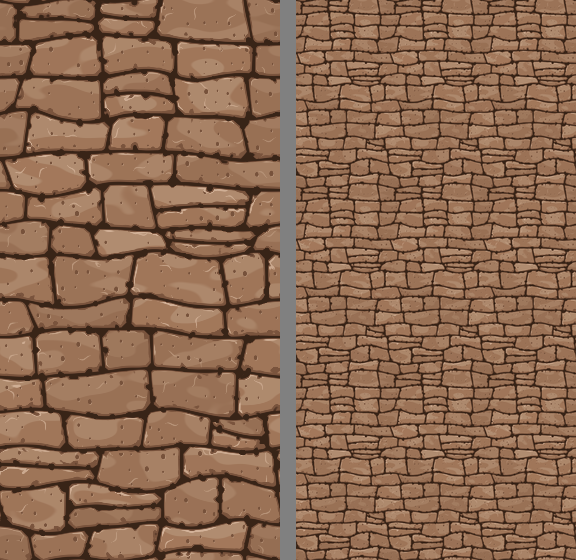
Left: one tile. Right: repeated 3 by 3.
Reproduce this texture procedurally as a Shadertoy shader.

```glsl
// Cartoon wall of rough brown stones in uneven courses with dark mortar.
// Wavy courses are cut by slanted joints; each stone's edge distance gives
// its rim and highlights, and hashed grids scatter the pits and scratches.
#define ROWS 15.0
#define HALF_GAP 0.0045
#define RIM 0.0035
#define SHADE_RIM 0.0045
#define ROUNDING 0.014
#define CHIP 0.035
#define SPLIT_SHARE 0.22
#define PIT_GRID 20.0
#define PIT_SHARE 0.65
#define SCRATCH_GRID 9.0
#define SCRATCH_SHARE 0.6
#define PX (1.0 / iResolution.x)

const vec3 MORTAR = vec3(0.22, 0.14, 0.09);
const vec3 OUTLINE = vec3(0.34, 0.22, 0.16);
const vec3 SHADE = vec3(0.48, 0.33, 0.24);
const vec3 BODY = vec3(0.61, 0.45, 0.34);
const vec3 LIGHT = vec3(0.69, 0.55, 0.44);
const vec3 GLINT = vec3(0.83, 0.70, 0.60);

vec2 hash2(vec2 p) {
    vec3 q = fract(p.xyx * vec3(0.1031, 0.1030, 0.0973));
    q += dot(q, q.yzx + 33.33);
    return fract((q.xx + q.yz) * q.zy);
}

float cover(float d) { return smoothstep(-0.5 * PX, 0.5 * PX, d); }

vec2 rotate(vec2 p, float a) {
    return vec2(cos(a) * p.x - sin(a) * p.y, sin(a) * p.x + cos(a) * p.y);
}

float corner(vec2 cell, vec2 offset, vec2 period) {
    float a = 6.2832 * hash2(mod(cell, period) + 5.0).x;
    return dot(vec2(cos(a), sin(a)), offset);
}

// Gradient noise that wraps over the 1 by 2 canvas
float noise(vec2 p, vec2 freq) {
    vec2 x = p * freq, i = floor(x), f = x - i, period = freq * vec2(1.0, 2.0);
    vec2 e = vec2(1.0, 0.0), u = f * f * f * (f * (f * 6.0 - 15.0) + 10.0);
    return mix(mix(corner(i, f, period), corner(i + e, f - e, period), u.x),
               mix(corner(i + e.yx, f - e.yx, period), corner(i + 1.0, f - 1.0, period), u.x), u.y);
}

// Height of course line j, in rows
float courseLine(float j, float x) {
    float wave = noise(vec2(x, (3.0 * j + 0.5) / (1.5 * ROWS)), vec2(4.0, 1.5 * ROWS));
    return j + 0.45 * wave + 0.2 * (hash2(vec2(mod(j, ROWS), 71.0)).x - 0.5);
}

// Position of slanted joint k, in columns; t is the height in the course
float joint(float k, float row, float columns, float t) {
    vec2 h = hash2(vec2(mod(k, columns) + 31.0, row)) - 0.5;
    return k + 0.5 * h.x + 0.3 * h.y * (t - 0.5);
}

// Depth inside a rounded, corner-cut block; sides are left, bottom, right, top
float blockDepth(vec4 sides, float cut) {
    vec2 v = min(sides.xy, sides.zw);
    float d = ROUNDING - length(max(ROUNDING - v, 0.0)) + max(min(v.x, v.y) - ROUNDING, 0.0);
    return min(d, 0.7071 * (v.x + v.y - cut));
}

void mainImage(out vec4 fragColor, in vec2 fragCoord) {
    vec2 p = fragCoord / iResolution.xy * vec2(1.0, 2.0);

    // Course
    float rowHeight = 2.0 / ROWS, r = p.y / rowHeight, j = floor(r);
    if (r < courseLine(j, p.x)) j -= 1.0;
    else if (r > courseLine(j + 1.0, p.x)) j += 1.0;
    float low = courseLine(j, p.x), high = courseLine(j + 1.0, p.x);
    float t = (r - low) / (high - low), row = mod(j, ROWS);

    // Stone in the course
    vec2 rowHash = hash2(vec2(row, 17.0));
    float columns = 3.0 + step(0.5, rowHash.x);
    float c = p.x * columns + rowHash.y, k = floor(c);
    if (c < joint(k, row, columns, t)) k -= 1.0;
    else if (c > joint(k + 1.0, row, columns, t)) k += 1.0;
    float left = c - joint(k, row, columns, t), right = joint(k + 1.0, row, columns, t) - c;
    vec4 sides = vec4(left / columns, (r - low) * rowHeight, right / columns, (high - r) * rowHeight);
    vec2 id = vec2(mod(k, columns), row);

    // Some stones split into two flat ones
    vec2 splitHash = hash2(id + 53.0);
    if (splitHash.x < SPLIT_SHARE) {
        float split = 0.5 + 0.5 * (splitHash.y - 0.5) * (left - right);
        float above = (t - split) * (high - low) * rowHeight;
        if (above > 0.0) { sides.y = above; id.x += 10.0; }
        else sides.w = -above;
    }

    // Outer edge and inner face, both chipped
    vec2 side = step(sides.xy, sides.zw);
    float cut = 0.026 * hash2(id + 7.0 * side + 90.0).x;
    float chips = CHIP * max(noise(p, vec2(30.0)) - 0.15, 0.0) + 0.003 * noise(p, vec2(13.0));
    float stone = blockDepth(sides - HALF_GAP, cut) - chips;
    vec4 faceInset = vec4(0.0, SHADE_RIM, 0.6 * SHADE_RIM, 0.0) + HALF_GAP + RIM;
    float face = blockDepth(sides - faceInset, cut) - 1.3 * chips - 0.012 * max(noise(p, vec2(24.0)) - 0.1, 0.0);

    // Body tone with a lighter patch
    float tone = hash2(id + 120.0).x;
    vec3 body = BODY * mix(0.96, 1.05, tone);
    float patchField = noise(p, vec2(6.0, 12.0)) + 0.5 * (t - 0.5) - 0.08;
    body = mix(body, LIGHT, mix(0.3, 1.0, tone) * cover(0.05 * patchField));

    // Curved, tapering scratches
    vec2 g = p * SCRATCH_GRID, cell = mod(floor(g), SCRATCH_GRID * vec2(1.0, 2.0));
    vec2 place = hash2(cell + 200.0), kind = hash2(cell + 260.0);
    vec2 q = rotate((fract(g) - 0.5 - 0.5 * (place - 0.5)) / SCRATCH_GRID, 2.4 * (kind.y - 0.5));
    float taper = 1.0 - pow(q.x / 0.024, 2.0);
    float bend = 0.006 * sin(q.x * 110.0 + 6.0 * place.x);
    float scratch = cover(0.0026 * taper - abs(q.y - bend)) * step(0.0, taper) * step(kind.x, SCRATCH_SHARE);
    body = mix(body, mix(LIGHT, GLINT, tone), 0.8 * scratch);

    // Oval pits with a lit lower right lip
    g = p * PIT_GRID;
    cell = mod(floor(g), PIT_GRID * vec2(1.0, 2.0));
    place = hash2(cell + 300.0);
    kind = hash2(cell + 370.0);
    q = (fract(g) - 0.5 - 0.5 * (place - 0.5)) / PIT_GRID;
    float radius = mix(0.0035, 0.0095, pow(kind.x, 3.0)), pitted = step(kind.y, PIT_SHARE);
    vec2 oval = vec2(1.25, 0.95);
    float lip = cover(radius - length((q - vec2(0.002, -0.002)) * oval));
    float pit = cover(radius - length(q * oval));
    float inner = cover(face - 0.007);
    body = mix(body, mix(LIGHT, GLINT, 0.5), 0.7 * lip * pitted * inner);
    body = mix(body, SHADE * 0.97, pit * pitted * inner);

    // Broken highlights along the top and left of the face
    float lit = smoothstep(-0.01, 0.01, min(sides.z, sides.y) - min(sides.x, sides.w));
    float width = 0.006 * lit * smoothstep(-0.05, 0.35, noise(p, vec2(14.0))) * mix(0.5, 1.0, tone);
    float highlight = cover(width - abs(face - 0.003) - 0.0015);
    body = mix(body, mix(LIGHT, GLINT, 0.3 + 0.7 * tone), highlight);

    // Layers from mortar to face
    vec3 color = mix(MORTAR, OUTLINE, cover(stone));
    color = mix(color, SHADE, cover(stone - 0.0012));
    color = mix(color, body, cover(face));
    fragColor = vec4(color, 1.0);
}
```
